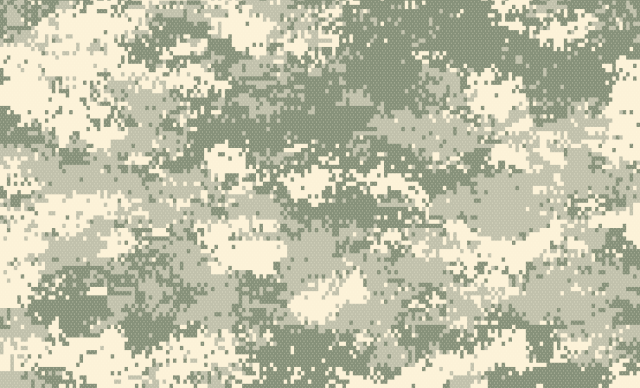
This pattern is drawn by a Shadertoy shader. Its source:

```glsl
// Draws a blocky three-tone digital camouflage cloth with a fine woven mesh.

#define CELLS vec2(185.0, 152.0)     // blocks per canvas width, across and up
#define BLOB_FREQ vec2(8.0, 14.5)    // largest patches per canvas width
#define CREAM_LEVEL 0.561            // higher: less cream
#define GREY_LEVEL 0.545             // higher: less grey
#define SCATTER 0.16                 // stray blocks around the patches
#define MESH_FREQ vec2(180.0, 130.0) // weave dots per canvas width
#define MESH_STRENGTH 0.22

const vec3 GREEN = vec3(0.525, 0.567, 0.477);
const vec3 GREY  = vec3(0.755, 0.755, 0.675);
const vec3 CREAM = vec3(0.990, 0.948, 0.848);
const vec3 DOT   = vec3(1.000, 0.985, 0.875);
const float TAU  = 6.2831853;

// Integer hash of a lattice point, 0 to 1
float hash(vec2 point, uint seed) {
    uvec2 v = uvec2(ivec2(point));
    uint h = v.x * 73856093u ^ v.y * 19349663u ^ seed * 83492791u;
    h = (h ^ (h >> 16)) * 2146121005u;
    h = (h ^ (h >> 15)) * 2221713035u;
    h ^= h >> 16;
    return float(h & 65535u) / 65535.0;
}

float valueNoise(vec2 p, uint seed) {
    vec2 i = floor(p);
    vec2 f = smoothstep(0.0, 1.0, fract(p));
    float low  = mix(hash(i, seed), hash(i + vec2(1, 0), seed), f.x);
    float high = mix(hash(i + vec2(0, 1), seed), hash(i + vec2(1, 1), seed), f.x);
    return mix(low, high, f.y);
}

// Wide, layered patches with a ragged, per-block scatter
float patchField(vec2 cell, uint seed) {
    vec2 p = (cell + 0.5) / CELLS * BLOB_FREQ;
    vec4 weights = vec4(0.34, 0.30, 0.22, 0.14);
    float sum = 0.0;
    for (int octave = 0; octave < 4; octave++) {
        sum += weights[octave] * valueNoise(p, seed + uint(octave));
        p = p * 2.0 + vec2(5.37, 3.71);
    }
    float stray = 2.0 * hash(cell, seed + 9u) - 1.0;
    return sum + SCATTER * stray * stray * stray;
}

vec3 cellColor(vec2 cell) {
    if (patchField(cell, 11u) > CREAM_LEVEL) return CREAM;
    return patchField(cell, 37u) > GREY_LEVEL ? GREY : GREEN;
}

// Staggered dots of the weave, faded out where too small to resolve
float meshDots(vec2 p) {
    vec2 wave = cos(TAU * p * MESH_FREQ);
    float resolved = smoothstep(1.0, 2.5, iResolution.x / MESH_FREQ.x);
    return smoothstep(0.1, 0.9, wave.x * wave.y) * resolved;
}

void mainImage(out vec4 fragColor, in vec2 fragCoord) {
    vec2 p = fragCoord / iResolution.x;

    // Box filter: blend the four blocks that one pixel can touch
    vec2 q = p * CELLS;
    vec2 pixel = CELLS / iResolution.x;
    vec2 base = floor(q - 0.5 * pixel);
    vec2 cover = clamp((q + 0.5 * pixel - base - 1.0) / pixel, 0.0, 1.0);
    vec3 low  = mix(cellColor(base), cellColor(base + vec2(1, 0)), cover.x);
    vec3 high = mix(cellColor(base + vec2(0, 1)), cellColor(base + vec2(1, 1)), cover.x);
    vec3 color = mix(low, high, cover.y);

    // Woven mesh on top
    color = mix(color, DOT, MESH_STRENGTH * meshDots(p));
    fragColor = vec4(color, 1.0);
}
```
